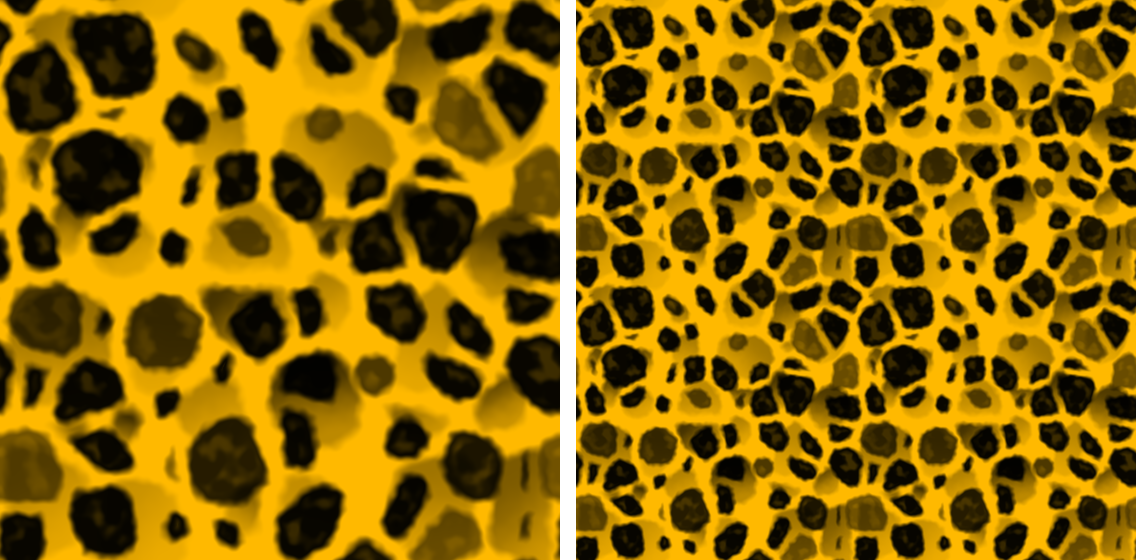
Left: one tile. Right: repeated 2 by 2.
This pattern is drawn by a WebGL 1 fragment shader. Its source:

```glsl
precision highp float;

uniform vec2 u_resolution;

const vec3 AMBER = vec3(1.0, 0.727, 0.0);
const float GAP = 0.1;        // inset from a neighbour, in cells
const float ROUNDING = 0.12;  // corner radius where two spots meet

vec2 hash2(vec2 cell, float seed) {
  vec3 h = fract((cell + seed * 17.3).xyx * vec3(0.1031, 0.1030, 0.0973));
  h += dot(h, h.yzx + 33.33);
  return fract((h.xx + h.yz) * h.zy);
}

vec2 rotate(vec2 p, float angle) {
  float c = cos(angle), s = sin(angle);
  return vec2(c * p.x + s * p.y, c * p.y - s * p.x);
}

float smoothMin(float a, float b, float k) {
  float h = max(k - abs(a - b), 0.0) / k;
  return min(a, b) - 0.25 * h * h * k;
}

// Gradient noise that wraps after `period` cells
float gradientAt(vec2 cell, vec2 offset, float period, float seed) {
  float angle = 6.2832 * hash2(mod(cell, period), seed).x;
  return dot(vec2(cos(angle), sin(angle)), offset);
}

float noise(vec2 uv, float period, float seed) {
  vec2 p = uv * period, i = floor(p), f = p - i;
  vec2 w = f * f * f * (f * (f * 6.0 - 15.0) + 10.0);
  vec2 e = vec2(1.0, 0.0);
  float low = mix(gradientAt(i, f, period, seed),
                  gradientAt(i + e.xy, f - e.xy, period, seed), w.x);
  float high = mix(gradientAt(i + e.yx, f - e.yx, period, seed),
                   gradientAt(i + e.xx, f - e.xx, period, seed), w.x);
  return mix(low, high, w.y);
}

vec2 warp(vec2 uv, float period, float seed) {
  return vec2(noise(uv, period, seed), noise(uv, period, seed + 1.0));
}

// Spot of one cell: centre in xy, radius in z
vec3 spotAt(vec2 cell, float grid, float seed) {
  vec2 id = mod(cell, grid);
  vec2 centre = cell + mix(vec2(0.2), vec2(0.8), hash2(id, seed));
  return vec3(centre, mix(0.22, 0.76, hash2(id, seed + 1.0).x));
}

float power(vec2 p, vec3 spot) {
  vec2 d = p - spot.xy;
  return dot(d, d) - spot.z * spot.z;
}

float ellipseDepth(vec2 p, vec2 radii) {
  float k = length(p / radii);
  return (1.0 - k) * k / max(length(p / (radii * radii)), 1e-4);
}

// Ellipses clipped by a power diagram:
// x = depth inside the spot, y = position along its axis, z = random value
vec3 spotField(vec2 uv, float grid, float seed) {
  vec2 p = uv * grid, base = floor(p), owner = base;
  float nearest = 100.0;
  for (int y = -1; y <= 1; y++) {
    for (int x = -1; x <= 1; x++) {
      vec2 cell = base + vec2(x, y);
      float reach = power(p, spotAt(cell, grid, seed));
      if (reach < nearest) {
        nearest = reach;
        owner = cell;
      }
    }
  }

  vec3 spot = spotAt(owner, grid, seed);
  vec2 id = mod(owner, grid);
  vec2 traits = hash2(id, seed + 2.0);
  float aspect = mix(0.35, 1.0, sqrt(hash2(id, seed + 1.0).y));
  vec2 local = rotate(p - spot.xy, (traits.x - 0.5) * 1.8);
  float depth = ellipseDepth(local, spot.z * vec2(aspect, 1.0));

  for (int y = -2; y <= 2; y++) {
    for (int x = -2; x <= 2; x++) {
      vec2 cell = base + vec2(x, y);
      vec2 away = cell - owner;
      if (dot(away, away) > 0.5) {
        vec3 other = spotAt(cell, grid, seed);
        float border = 0.5 * (power(p, other) - nearest) / distance(other.xy, spot.xy);
        depth = smoothMin(depth, border - GAP, ROUNDING);
      }
    }
  }
  return vec3(depth, local.y / spot.z, traits.y);
}

void main() {
  vec2 uv = gl_FragCoord.xy / u_resolution;
  vec2 ragged = uv + 0.009 * warp(uv, 20.0, 3.0) + 0.006 * warp(uv, 48.0, 7.0);

  // Dark spots with brown mottling, a few of them translucent
  vec3 dark = spotField(ragged, 8.0, 11.0);
  float ink = smoothstep(-0.07, 0.08, dark.x) * mix(0.55, 1.0, smoothstep(0.0, 0.22, dark.z));
  float mottle = smoothstep(-0.1, 0.4, noise(uv, 22.0, 21.0) + 0.4 * noise(uv, 44.0, 23.0));
  float core = 0.035 + 0.2 * mottle * smoothstep(0.05, 0.22, dark.x);

  // Larger faint stains, each fading towards one end
  vec3 stain = spotField(ragged, 6.0, 31.0);
  float fade = mix(0.35, 1.0, smoothstep(-0.8, 0.7, stain.y));
  float wash = smoothstep(-0.06, 0.07, stain.x) * mix(0.2, 0.85, stain.z) * fade;

  float light = mix(1.0, core, ink) * (1.0 - wash);
  gl_FragColor = vec4(AMBER * light, 1.0);
}
```
